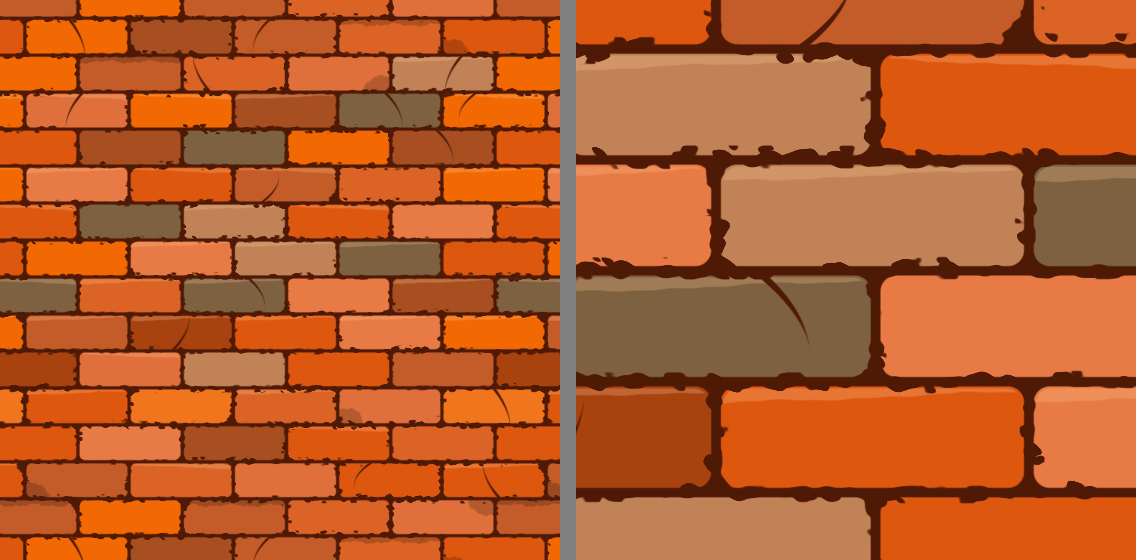
Left, the full canvas; right, a detail of the centre.
This pattern is drawn by a Shadertoy shader. Its source:

```glsl
#define PITCH vec2(0.1862, 0.0660)
#define HALF_BRICK vec2(0.0902, 0.0302)
#define TILE vec2(5.0, 14.0)
#define CORNER_RADIUS 0.0095
#define CHIP_DEPTH 0.0065
#define CHIP_SCALE vec2(48.0, 75.0)
#define CRACK_WIDTH 0.0032
#define CRACK_SHARE 0.16
#define BITE_SHARE 0.20
#define SHADE_SHARE 0.24
#define GLOSS_SHARE 0.45
#define MORTAR vec3(0.31, 0.10, 0.02)

const vec3 CLAY[14] = vec3[14](
    vec3(0.87, 0.34, 0.06), vec3(0.66, 0.31, 0.13), vec3(0.95, 0.41, 0.01),
    vec3(0.88, 0.44, 0.23), vec3(0.87, 0.34, 0.06), vec3(0.49, 0.38, 0.25),
    vec3(0.94, 0.46, 0.11), vec3(0.77, 0.36, 0.16), vec3(0.87, 0.34, 0.06),
    vec3(0.91, 0.48, 0.27), vec3(0.95, 0.41, 0.01), vec3(0.76, 0.51, 0.34),
    vec3(0.86, 0.39, 0.15), vec3(0.66, 0.26, 0.06));

float hash(vec2 p) {
    return fract(sin(dot(p, vec2(127.1, 311.7))) * 4375.85);
}

// Independent random value for one property of a brick
float trait(vec2 id, float k) {
    return hash(id + k * 17.37);
}

float roundBox(vec2 p, vec2 halfSize, float r) {
    vec2 e = abs(p) - halfSize + r;
    return length(max(e, 0.0)) + min(max(e.x, e.y), 0.0) - r;
}

// Distance to the nearest scattered point
float cellular(vec2 p) {
    vec2 cell = floor(p);
    float nearest = 2.0;
    for (int j = -1; j <= 1; j++)
    for (int i = -1; i <= 1; i++) {
        vec2 c = cell + vec2(i, j);
        vec2 point = c + vec2(hash(c), hash(c + 41.3));
        nearest = min(nearest, distance(p, point));
    }
    return nearest;
}

float ripple(float x, float phase) {
    return 0.5 * sin(x * 83.0 + phase) + 0.3 * sin(x * 191.0 + phase * 2.3)
         + 0.2 * sin(x * 467.0 + phase * 3.7);
}

// Brick outline with chipped edges, a broken corner and a tapering crack
float wornBrick(vec2 q, vec2 id) {
    float phase = 6.2832 * trait(id, 1.0);
    float d = roundBox(q, HALF_BRICK, CORNER_RADIUS);

    float spot = cellular(q * CHIP_SCALE + id * 9.0 + 0.25 * ripple(q.x + q.y, phase));
    float wear = mix(0.15, 1.0, trait(id + sign(q.y) * 0.31, 2.0));
    d += CHIP_DEPTH * wear * smoothstep(0.42, 0.12, spot);

    if (trait(id, 3.0) < BITE_SHARE) {
        vec2 side = sign(vec2(trait(id, 4.0), trait(id, 5.0)) - 0.5);
        vec2 inset = HALF_BRICK - side * q;
        float bite = 0.014 + 0.004 * ripple(q.y * 2.0, phase);
        d = max(d, (bite - inset.x - 0.7 * inset.y) * 0.8);
    }

    if (trait(id, 6.0) < CRACK_SHARE) {
        float edge = sign(trait(id, 7.0) - 0.4);
        float reach = mix(0.028, 0.058, trait(id, 8.0));
        float t = (HALF_BRICK.y - edge * q.y) / reach;
        float lean = sign(trait(id, 9.0) - 0.5) * 0.034;
        float path = mix(-0.05, 0.05, trait(id, 10.0)) + lean * t * (1.3 - 0.5 * t);
        d = max(d, 0.75 * (CRACK_WIDTH * (1.0 - t) - abs(q.x - path)));
    }
    return d;
}

vec3 brickColour(vec2 q, vec2 id, float px) {
    float phase = 6.2832 * trait(id, 11.0);

    // Spread the clays evenly, with a little disorder
    float pick = fract(dot(id, vec2(0.382, 0.724)) + 0.22 * trait(id, 12.0));
    vec3 col = CLAY[int(pick * 13.999)];

    // Flat shadow: a ragged upper band, or a rounded corner stain
    if (trait(id, 13.0) < SHADE_SHARE) {
        float side = sign(trait(id, 14.0) - 0.5);
        float band = HALF_BRICK.y - 0.009 - 0.004 * ripple(q.x, phase) - q.y;
        vec2 centre = HALF_BRICK * vec2(side, sign(trait(id, 15.0) - 0.5));
        float stain = length((q - centre) * vec2(0.62, 1.0)) - 0.027
                    - 0.004 * ripple(q.x, phase);
        float d = trait(id, 16.0) < 0.5 ? band : stain;
        col *= mix(1.0, 0.80, smoothstep(px, -px, d));
    }
    // Pale gloss that thins out along the top
    else if (trait(id, 17.0) < GLOSS_SHARE) {
        float slope = sign(trait(id, 18.0) - 0.5) * q.x / HALF_BRICK.x;
        float depth = 0.0065 + 0.0035 * slope + 0.0012 * ripple(q.x * 0.6, phase);
        float d = max(HALF_BRICK.y - depth - q.y,
                      roundBox(q, HALF_BRICK - 0.0012, CORNER_RADIUS));
        col = mix(col, vec3(1.0, 0.78, 0.58), 0.27 * smoothstep(px, -px, d));
    }
    return col;
}

void mainImage(out vec4 fragColor, in vec2 fragCoord) {
    float px = 1.0 / iResolution.y;
    vec2 uv = fragCoord * px;

    // Running bond, with rows counted from the top
    vec2 grid = vec2(uv.x, 1.0 - uv.y) / PITCH + vec2(0.0, 0.507);
    float row = floor(grid.y);
    grid.x -= mod(row, 2.0) < 0.5 ? 0.748 : 0.238;
    vec2 id = mod(vec2(floor(grid.x), row), TILE);
    vec2 q = (fract(grid) - 0.5) * PITCH * vec2(1.0, -1.0);

    float face = smoothstep(px, -px, wornBrick(q, id));
    fragColor = vec4(mix(MORTAR, brickColour(q, id, px), face), 1.0);
}
```
